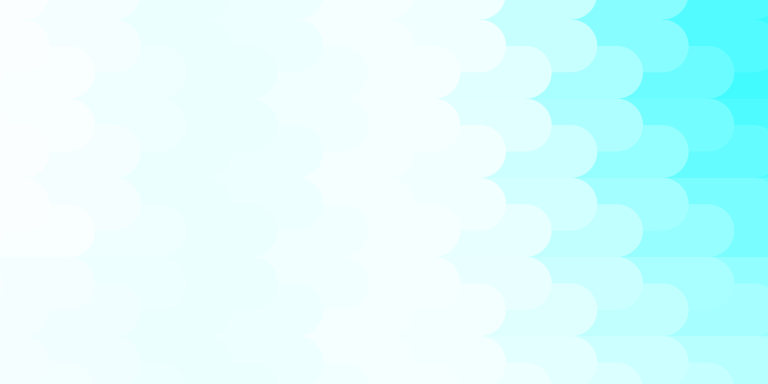
Give the GLSL for this background, as a Shadertoy shader.

```glsl
// Overlapping double-lobed scales, fading from pale white on the left to cyan at the upper right.

const float RADIUS = 0.0687;            // lobe radius, in canvas heights
const float COLUMN_STEP = 0.1189;       // about sqrt(3) * RADIUS
const float FIRST_TIP = 0.0098;         // right tip of column zero
const float ODD_JOINT = 0.949;          // height where two lobes of an odd column meet

// Flat colour of a lobe, from the place of its tip.
vec3 lobeColor(vec2 tip) {
    float leftGlow = 1.0 - smoothstep(0.12, 0.65, tip.x);
    float middleGlow = smoothstep(0.70, 1.10, tip.x);
    float height = smoothstep(-0.12, 0.87, tip.y);
    float cyan = smoothstep(1.224, 2.24, tip.x) * mix(0.32, 1.0, height);
    float leftLift = mix(0.033, 0.058, smoothstep(0.2, 0.4, tip.y));
    float red = 0.925 + leftLift * leftGlow + 0.035 * middleGlow - 0.72 * cyan;
    float green = 1.0 - 0.004 * leftGlow - 0.018 * cyan * cyan;
    return vec3(red, green, 1.0);
}

// Signed distance to a pair of stacked bars with round right ends.
// q is measured from the joint, level with the centres of the round ends.
float pairDistance(vec2 q) {
    float band = abs(q.y) - 2.0 * RADIUS;
    float cap = length(vec2(q.x, abs(q.y) - RADIUS)) - RADIUS;
    return q.x < 0.0 ? band : cap;
}

// Draws one column of paired lobes over the colour behind it.
vec3 drawColumn(vec3 behind, vec2 p, float column, float pixel) {
    float period = 6.0 * RADIUS;
    float tipX = FIRST_TIP + column * COLUMN_STEP;
    float joint = ODD_JOINT + 0.5 * period * (1.0 - mod(column, 2.0));
    float dy = mod(p.y - joint + 0.5 * period, period) - 0.5 * period;
    float jointY = p.y - dy;

    vec3 lower = lobeColor(vec2(tipX, jointY - RADIUS));
    vec3 upper = lobeColor(vec2(tipX, jointY + RADIUS));
    vec3 color = mix(lower, upper, smoothstep(-0.5 * pixel, 0.5 * pixel, dy));

    float d = pairDistance(vec2(p.x - tipX + RADIUS, dy));
    float coverage = 1.0 - smoothstep(-0.6 * pixel, 0.6 * pixel, d);
    return mix(behind, color, coverage);
}

void mainImage(out vec4 fragColor, in vec2 fragCoord) {
    float pixel = 1.0 / iResolution.y;
    vec2 p = fragCoord * pixel;
    float nearest = floor((p.x - FIRST_TIP) / COLUMN_STEP);
    vec3 color = lobeColor(p);

    // Columns go from right to left, so that left ones lie on top.
    for (int i = 5; i >= 0; i--) {
        color = drawColumn(color, p, nearest + float(i), pixel);
    }
    fragColor = vec4(color, 1.0);
}
```
